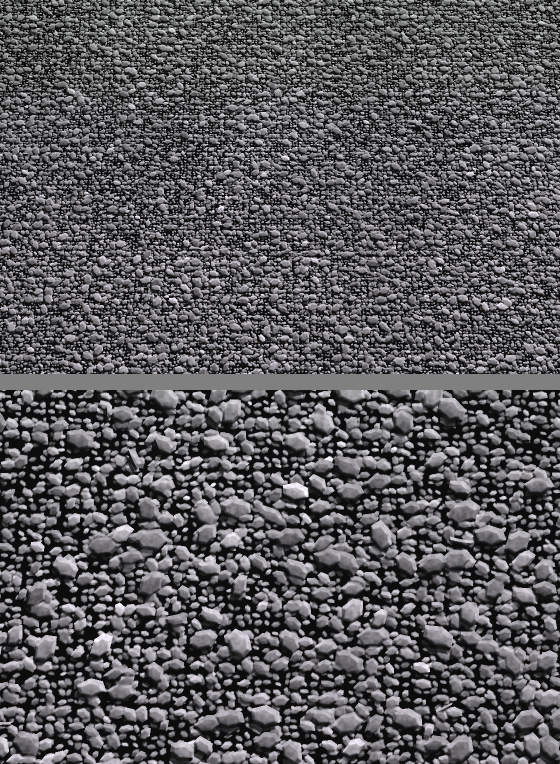
Top, the full canvas; bottom, a detail of the centre.
This texture is drawn by a WebGL 2 fragment shader. Its source:

```glsl
#version 300 es
precision highp float;

uniform vec2 u_resolution;
out vec4 fragColor;

// Stone layers, from coarse to fine
const int LAYERS = 3;
const float COARSE_CELLS = 36.0;      // cells per canvas height
const float LAYER_RATIO = 1.75;       // growth of cell count per layer
const float COARSE_SHARE = 0.42;      // filled cells in the coarse layer
const float SHARE_STEP = 0.30;        // extra share per finer layer
const float JITTER = 0.56;
const float RECESSION = 0.22;         // grains shrink toward the top

// Light and tone
const vec2 LIGHT_DIR = vec2(0.38, 0.92);
const float SLOPE_STEP = 0.0032;
const float SHADOW_STEP = 0.0085;
const float BASE_TONE = 0.50;
const float SLOPE_GAIN = 0.22;
const float STONE_VARIATION = 0.20;
const float GRAIN_GAIN = 0.26;
const float GRAIN_CELLS = 190.0;
const float GAP_TONE = 0.05;
const vec3 COOL_TINT = vec3(1.005, 0.98, 1.03);
const vec3 FAR_TINT = vec3(0.99, 1.0, 1.005);
const int AA = 2;

float hash(vec2 p) {
    return fract(sin(dot(p, vec2(127.1, 311.7))) * 43758.5453);
}

vec2 hash2(vec2 p) {
    return vec2(hash(p), hash(p + 57.3));
}

float noise(vec2 p) {
    vec2 i = floor(p), f = fract(p);
    f = f * f * (3.0 - 2.0 * f);
    return mix(mix(hash(i), hash(i + vec2(1, 0)), f.x),
               mix(hash(i + vec2(0, 1)), hash(i + vec2(1, 1)), f.x), f.y);
}

// One angular, tilted stone: height in cell units, negative outside
float stoneHeight(vec2 offset, vec2 id) {
    vec2 shape = hash2(id + 11.7);
    vec2 tilt = hash2(id + 23.1) - 0.5;
    float angle = (hash(id + 31.9) - 0.5) * 2.6;
    float c = cos(angle), s = sin(angle);
    float radius = mix(0.36, 0.54, shape.x);
    vec2 q = mat2(c, -s, s, c) * offset / (radius * vec2(1.0, mix(0.55, 0.9, shape.y)));
    float edge = max(abs(q.x + 0.15 * q.y),
                 max(abs(dot(q, vec2(0.5, 0.87))) * mix(0.9, 1.2, shape.y),
                     abs(dot(q, vec2(-0.5, 0.87))) * mix(1.2, 0.9, shape.x)));
    if (edge > 1.0) return -1.0;
    float top = 0.38 + 0.55 * dot(tilt, offset) - 0.12 * dot(q, q);
    return 0.12 + 0.35 * hash(id + 41.3) + min(top, 1.1 * (1.0 - edge));
}

// Height of the pile and random tone of its topmost stone
vec2 gravel(vec2 p) {
    vec2 surface = vec2(0.0, 0.5);
    float cells = COARSE_CELLS;
    float patchShare = 0.3 * (noise(p * 4.0 + 9.0) - 0.5);
    for (int layer = 0; layer < LAYERS; layer++) {
        float share = COARSE_SHARE + SHARE_STEP * float(layer) + patchShare;
        vec2 g = p * cells + 3.7 * float(layer);
        vec2 corner = floor(g - 0.5);
        for (int k = 0; k < 4; k++) {
            vec2 cell = corner + vec2(k & 1, k >> 1);
            vec2 id = cell + 173.0 * float(layer);
            if (hash(id + 5.1) > share) continue;
            vec2 center = cell + 0.5 + JITTER * (hash2(id) - 0.5);
            float h = stoneHeight(g - center, id) / cells;
            if (h > surface.x) surface = vec2(h, hash(id + 67.0));
        }
        cells *= LAYER_RATIO;
    }
    return surface;
}

float shade(vec2 p) {
    vec2 here = gravel(p);
    float nearHeight = gravel(p + LIGHT_DIR * SLOPE_STEP).x;
    float farHeight = gravel(p + LIGHT_DIR * SHADOW_STEP).x;

    float slope = clamp((here.x - nearHeight) / SLOPE_STEP, -1.2, 1.1);
    float grain = noise(p * GRAIN_CELLS) * 0.6 + noise(p * GRAIN_CELLS * 2.1) * 0.4 - 0.5;
    float tone = BASE_TONE + SLOPE_GAIN * slope
               + STONE_VARIATION * (here.y - 0.5) + GRAIN_GAIN * grain;
    tone += 0.12 * smoothstep(0.93, 1.0, here.y);

    // Cast shadows and dark gaps
    float shadow = smoothstep(0.003, 0.010, max(farHeight, nearHeight) - here.x);
    float open = smoothstep(0.0, 0.007, here.x);
    return mix(GAP_TONE, tone, open * (1.0 - 0.8 * shadow));
}

void main() {
    float tone = 0.0;
    for (int k = 0; k < AA * AA; k++) {
        vec2 sub = (vec2(k % AA, k / AA) + 0.5) / float(AA) - 0.5;
        vec2 uv = (gl_FragCoord.xy + sub) / u_resolution.y;
        float aspect = u_resolution.x / u_resolution.y;
        vec2 ground = vec2(uv.x - 0.5 * aspect, uv.y) * (1.0 + RECESSION * uv.y);
        tone += clamp(shade(ground + 2.0), 0.0, 1.0);
    }
    tone /= float(AA * AA);

    // Broad unevenness and a tint that shifts with distance
    vec2 uv = gl_FragCoord.xy / u_resolution.y;
    tone *= 0.97 + 0.12 * (noise(uv * 3.0) - 0.5) + 0.06 * (0.5 - uv.y);
    fragColor = vec4(tone * mix(COOL_TINT, FAR_TINT, smoothstep(0.4, 1.0, uv.y)), 1.0);
}
```
